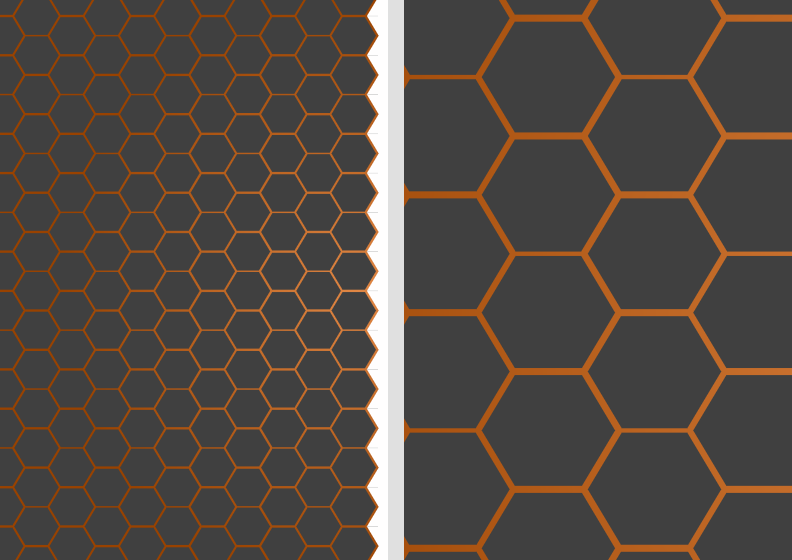
Left, the full canvas; right, a detail of the centre.
This pattern is drawn by a WebGL 2 fragment shader. Its source:

```glsl
#version 300 es
precision highp float;
// Charcoal flat-topped hexagons in eleven columns over a copper radial glow.
// Each pixel finds its nearest cell, then measures the gap to that cell's edges;
// seam widths vary by row and column, and the sheet ends in a ragged right edge.

// Lengths are fractions of the canvas height, measured from the top left.
#define COLUMN_PITCH 0.06296
#define HALF_ROW 0.03506
#define GRID_ORIGIN vec2(0.0022, 0.0286)
#define LAST_COLUMN 10.0
#define SEAM_THIN 0.0013
#define SEAM_THICK 0.0021
#define GLOW_CENTER vec2(0.640, 0.520)
#define GLOW_RADIUS 0.53

uniform vec2 u_resolution;
out vec4 fragColor;

const vec3 CHARCOAL = vec3(0.25);
const vec3 PAPER = vec3(1.0, 0.995, 0.995);
const vec3 COPPER_LIGHT = vec3(0.88, 0.53, 0.27);
const vec3 COPPER_DARK = vec3(0.60, 0.26, 0.0);
const vec3 HAIRLINE = vec3(0.85);

float hash(float n) {
    return fract(sin(n * 12.9898) * 43758.5453);
}

// Center of the cell in a given column nearest to height v; odd columns shift.
vec2 cellCenter(float column, float v) {
    float shift = 1.0 - mod(column, 2.0);
    return vec2(column, 2.0 * floor((v - shift) * 0.5 + 0.5) + shift);
}

// Hexagonal norm: 1 on the cell outline.
float hexNorm(vec2 d) {
    d = abs(d);
    return max(d.y, 0.5 * (3.0 * d.x + d.y));
}

// Half width of a horizontal seam: every third row is finer.
float rowSeam(float row) {
    float fine = 1.0 - step(0.5, abs(mod(row, 3.0) - 1.0));
    return mix(SEAM_THICK, SEAM_THIN, fine);
}

// Half width of the slanted seams at a column boundary.
float slantSeam(float boundary) {
    return mix(SEAM_THIN, SEAM_THICK, 0.6 + 0.4 * hash(boundary + 3.0));
}

void main() {
    float pixel = 1.0 / u_resolution.y;
    vec2 p = vec2(gl_FragCoord.x, u_resolution.y - gl_FragCoord.y) * pixel;
    vec2 grid = (p - GRID_ORIGIN) / vec2(COLUMN_PITCH, HALF_ROW);

    // Nearest cell among the two neighboring columns
    float column = floor(grid.x);
    vec2 center = cellCenter(column, grid.y);
    vec2 other = cellCenter(column + 1.0, grid.y);
    if (hexNorm(grid - other) < hexNorm(grid - center)) center = other;
    vec2 d = grid - center;
    vec2 side = sign(d);

    // Distance from the flat and slanted edges, less the seam half widths
    float flatGap = (1.0 - abs(d.y)) * HALF_ROW - rowSeam(center.y + side.y);
    float slantGap = (2.0 - 3.0 * abs(d.x) - abs(d.y))
        / length(vec2(3.0 / COLUMN_PITCH, 1.0 / HALF_ROW))
        - slantSeam(center.x + 0.5 * side.x);

    // Past the last column: paper, with faint hairlines running from the notches
    vec3 surface = CHARCOAL;
    float gap = min(flatGap, slantGap);
    if (center.x > LAST_COLUMN + 0.5) {
        bool bordersSheet = center.x < LAST_COLUMN + 1.5 && d.x < 0.0;
        gap = bordersSheet ? slantGap : 1.0;
        float hair = 1.0 - smoothstep(0.0, 0.0014, abs(d.y) * HALF_ROW);
        hair *= bordersSheet ? step(d.x, -0.32) : 0.0;
        surface = mix(PAPER, HAIRLINE, hair);
    }

    // Copper glow showing through the seams
    float fade = clamp(distance(p, GLOW_CENTER) / GLOW_RADIUS, 0.0, 1.0);
    vec3 copper = mix(COPPER_LIGHT, COPPER_DARK, fade);
    float cover = clamp(gap / pixel + 0.5, 0.0, 1.0);
    fragColor = vec4(mix(copper, surface, cover), 1.0);
}
```
